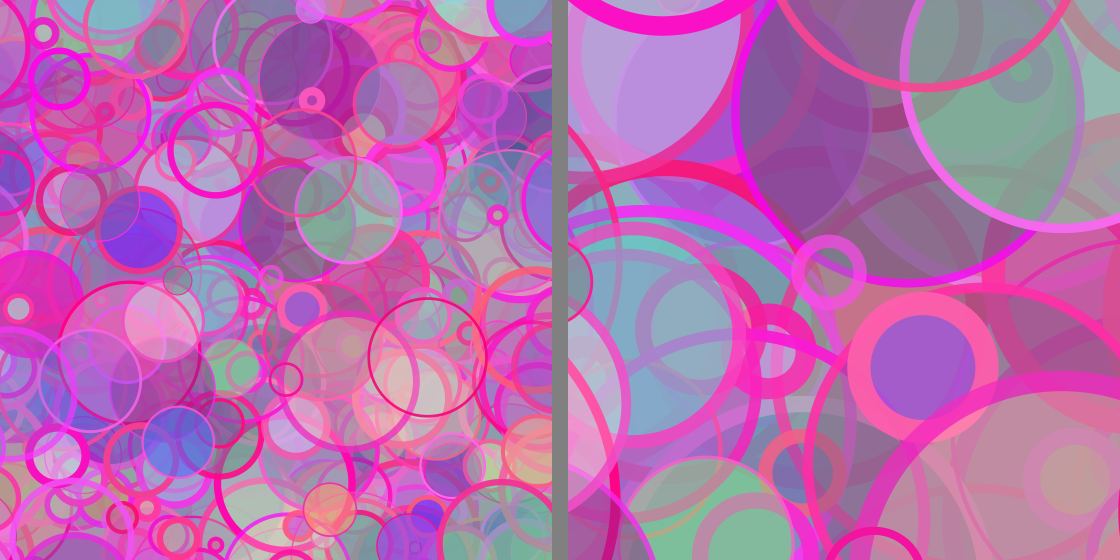
Left: the whole. Right: its middle third, enlarged.
Reproduce this pattern procedurally as a Shadertoy shader.

```glsl
const int CIRCLE_COUNT = 420;
const float MIN_RADIUS = 0.010;
const float MAX_RADIUS = 0.128;
const float MARGIN = 0.08;
const vec3 BACKDROP = vec3(0.72, 0.52, 0.72);
const vec3 FILL_LOW = vec3(0.27, 0.08, 0.45);
const vec3 FILL_HIGH = vec3(1.00, 0.96, 0.96);
const vec3 STROKE_LOW = vec3(0.94, 0.00, 0.45);
const vec3 STROKE_HIGH = vec3(1.00, 0.44, 1.00);

// Four random values in 0..1 from an index and a channel seed
vec4 hash4(float index, float seed) {
    vec4 p = fract((index + seed) * vec4(0.1031, 0.1030, 0.0973, 0.1099));
    p += dot(p, p.wzxy + 33.33);
    return fract((p.xxyz + p.yzzw) * p.zywx);
}

// Coverage of the region where the signed distance is negative
float cover(float dist, float pixel) {
    return clamp(0.5 - dist / pixel, 0.0, 1.0);
}

// Premultiplied colour of a translucent disc with a strong outline
vec4 outlinedDisc(float dist, float halfWidth, vec4 fill, vec4 stroke, float pixel) {
    float ring = cover(abs(dist) - halfWidth, pixel);
    vec4 body = vec4(fill.rgb, 1.0) * fill.a * cover(dist, pixel);
    return mix(body, vec4(stroke.rgb, 1.0) * stroke.a, ring);
}

vec4 fillPaint(vec4 rnd) {
    return vec4(mix(FILL_LOW, FILL_HIGH, rnd.rgb), mix(0.12, 0.72, rnd.a));
}

vec4 strokePaint(vec4 rnd) {
    return vec4(mix(STROKE_LOW, STROKE_HIGH, rnd.rgb), mix(0.70, 1.0, sqrt(rnd.a)));
}

void mainImage(out vec4 fragColor, in vec2 fragCoord) {
    float pixel = 1.0 / iResolution.y;
    vec2 uv = fragCoord * pixel;
    vec2 extent = vec2(iResolution.x * pixel, 1.0) + 2.0 * MARGIN;

    // Composite from the topmost circle down until nothing shows through
    vec3 color = vec3(0.0);
    float visible = 1.0;
    for (int i = 0; i < CIRCLE_COUNT; i++) {
        float index = float(i) + 1.0;
        vec4 shape = hash4(index, 17.3);
        vec2 center = shape.xy * extent - MARGIN;
        float radius = mix(MIN_RADIUS, MAX_RADIUS, shape.z);
        float halfWidth = mix(0.0008, 0.0075, shape.w);
        float dist = length(uv - center) - radius;
        if (dist > halfWidth + pixel) continue;

        vec4 fill = fillPaint(hash4(index, 571.9));
        vec4 stroke = strokePaint(hash4(index, 1243.7));
        vec4 layer = outlinedDisc(dist, halfWidth, fill, stroke, pixel);
        color += visible * layer.rgb;
        visible *= 1.0 - layer.a;
        if (visible < 0.004) break;
    }
    fragColor = vec4(color + visible * BACKDROP, 1.0);
}
```
